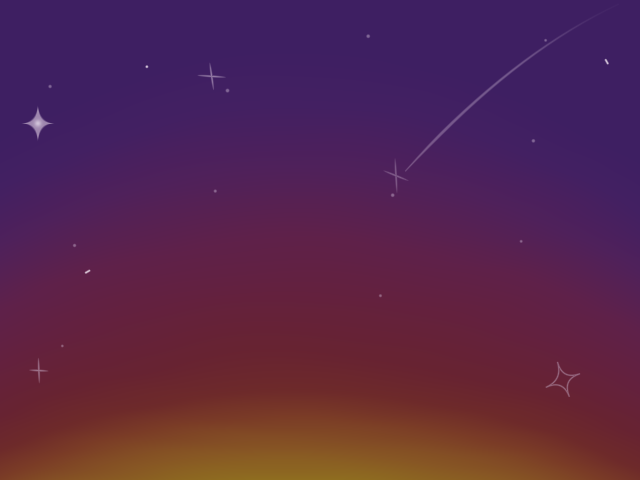
Write a Shadertoy shader that draws this background.

```glsl
// Painted dusk sky: a domed gradient from an amber horizon through wine red to
// violet, bent by streaky gradient noise. Over it lie faint dots, hand-drawn
// cross stars, two four-pointed sparkles and a curved shooting star.

vec2 hashGradient(vec2 cell) {
    vec2 q = vec2(dot(cell, vec2(127.1, 311.7)), dot(cell, vec2(269.5, 183.3)));
    return 2.0 * fract(sin(q) * 43758.5) - 1.0;
}

float gradientNoise(vec2 p) {
    vec2 i = floor(p), f = fract(p);
    vec2 u = f * f * (3.0 - 2.0 * f);
    vec2 e = vec2(0.0, 1.0);
    float low = mix(dot(hashGradient(i), f),
                    dot(hashGradient(i + e.yx), f - e.yx), u.x);
    float high = mix(dot(hashGradient(i + e.xy), f - e.xy),
                     dot(hashGradient(i + e.yy), f - e.yy), u.x);
    return mix(low, high, u.y);
}

float ramp(float a, float b, float x) {
    return clamp((x - a) / (b - a), 0.0, 1.0);
}

// Soft coverage of a shape of half-width w at distance d
float ink(float d, float w) {
    float pixel = 1.0 / iResolution.y;
    return 1.0 - smoothstep(w - pixel, w + pixel, d);
}

// Distance to a segment, and the position along it
vec2 segment(vec2 p, vec2 a, vec2 b) {
    float t = clamp(dot(p - a, b - a) / dot(b - a, b - a), 0.0, 1.0);
    return vec2(length(p - mix(a, b, t)), t);
}

// Distance to a quadratic curve, and the position along it
vec2 curve(vec2 p, vec2 a, vec2 b, vec2 c) {
    const float steps = 18.0;
    vec2 nearest = vec2(9.0, 0.0), from = a;
    for (float i = 0.0; i < steps; i++) {
        float t = (i + 1.0) / steps;
        vec2 to = mix(mix(a, b, t), mix(b, c, t), t);
        vec2 s = segment(p, from, to);
        if (s.x < nearest.x) nearest = vec2(s.x, (i + s.y) / steps);
        from = to;
    }
    return nearest;
}

// Thin line through the origin that tapers to both ends
float taperedLine(vec2 p, vec2 arm) {
    vec2 s = segment(p, -arm, arm);
    float body = sqrt(4.0 * s.y * (1.0 - s.y));
    return ink(s.x, 0.0016 * body) * (0.3 + 0.7 * body);
}

float crossStar(vec2 p, vec2 up, vec2 across) {
    return max(taperedLine(p, up), taperedLine(p, across));
}

vec3 skyColor(float h) {
    vec3 c = mix(vec3(0.56, 0.43, 0.125), vec3(0.53, 0.34, 0.14), ramp(0.0, 0.06, h));
    c = mix(c, vec3(0.48, 0.235, 0.15), ramp(0.06, 0.13, h));
    c = mix(c, vec3(0.43, 0.165, 0.165), ramp(0.13, 0.19, h));
    c = mix(c, vec3(0.405, 0.137, 0.195), ramp(0.19, 0.27, h));
    c = mix(c, vec3(0.39, 0.13, 0.245), ramp(0.27, 0.39, h));
    c = mix(c, vec3(0.37, 0.13, 0.29), ramp(0.39, 0.51, h));
    c = mix(c, vec3(0.31, 0.128, 0.355), ramp(0.51, 0.65, h));
    c = mix(c, vec3(0.263, 0.125, 0.383), ramp(0.65, 0.78, h));
    return mix(c, vec3(0.243, 0.122, 0.385), ramp(0.78, 0.9, h));
}

void mainImage(out vec4 fragColor, in vec2 fragCoord) {
    vec2 p = fragCoord / iResolution.y;

    // Sky: height sinks away from the middle, so the bands form a dome
    float side = p.x - 0.62;
    float h = p.y + (0.33 + 0.2 * p.y) * side * side;
    h += 0.02 * gradientNoise(p * vec2(3.0, 7.0));
    h += 0.008 * gradientNoise(p * vec2(5.0, 32.0) + 9.0);
    vec3 col = skyColor(h);

    // Scattered dots on a low-discrepancy sequence
    vec3 pale = vec3(0.82, 0.74, 0.84);
    for (float i = 1.0; i < 12.0; i++) {
        vec2 at = fract(i * vec2(0.7549, 0.5698) + vec2(0.31, 0.23));
        at = vec2(1.3, 0.75) * at + vec2(0.02, 0.22);
        float size = 0.0022 + 0.0014 * fract(i * 0.618);
        col = mix(col, pale, 0.45 * ink(length(p - at), size));
    }

    // Bright glints
    float glint = ink(length(p - vec2(0.306, 0.861)), 0.0024);
    glint += ink(segment(p, vec2(1.262, 0.875), vec2(1.266, 0.868)).x, 0.0018);
    glint += ink(segment(p, vec2(0.179, 0.432), vec2(0.186, 0.436)).x, 0.0018);
    col = mix(col, vec3(0.93, 0.88, 0.93), 0.9 * min(glint, 1.0));

    // Cross stars
    col = mix(col, pale, 0.6 * crossStar(p - vec2(0.441, 0.841), vec2(-0.004, 0.028), vec2(0.029, -0.002)));
    col = mix(col, pale, 0.4 * crossStar(p - vec2(0.825, 0.634), vec2(-0.002, 0.036), vec2(0.026, -0.0105)));
    col = mix(col, pale, 0.55 * crossStar(p - vec2(0.081, 0.228), vec2(-0.001, 0.026), vec2(0.02, -0.001)));

    // Filled sparkle with a bright core
    vec2 q = p - vec2(0.079, 0.743);
    vec2 reach = sqrt(abs(q) / vec2(0.033, 0.042));
    col = mix(col, pale, 0.65 * (1.0 - smoothstep(0.92, 1.12, reach.x + reach.y)));
    col = mix(col, vec3(0.9, 0.86, 0.92), 0.7 * exp(-dot(q, q) / 0.00005));

    // Outlined sparkle: four arcs bowed toward its centre
    q = p - vec2(1.172, 0.209);
    float outline = 9.0;
    for (int i = 0; i < 4; i++) {
        vec2 angles = 1.85 - 1.52 * vec2(i, (i + 1) % 4);
        outline = min(outline, curve(q, 0.037 * vec2(cos(angles.x), sin(angles.x)), vec2(0.0),
                                     0.037 * vec2(cos(angles.y), sin(angles.y))).x);
    }
    col = mix(col, pale, 0.5 * ink(outline, 0.0012));

    // Shooting star, fading along its tail
    vec2 trail = curve(p, vec2(0.845, 0.644), vec2(1.066, 0.887), vec2(1.288, 0.991));
    float width = 0.0033 * smoothstep(-0.1, 0.2, trail.y) * (1.0 - 0.7 * trail.y);
    col = mix(col, pale, 0.36 * ink(trail.x, width) * (1.0 - smoothstep(0.45, 1.0, trail.y)* 0.9));

    fragColor = vec4(col, 1.0);
}
```
